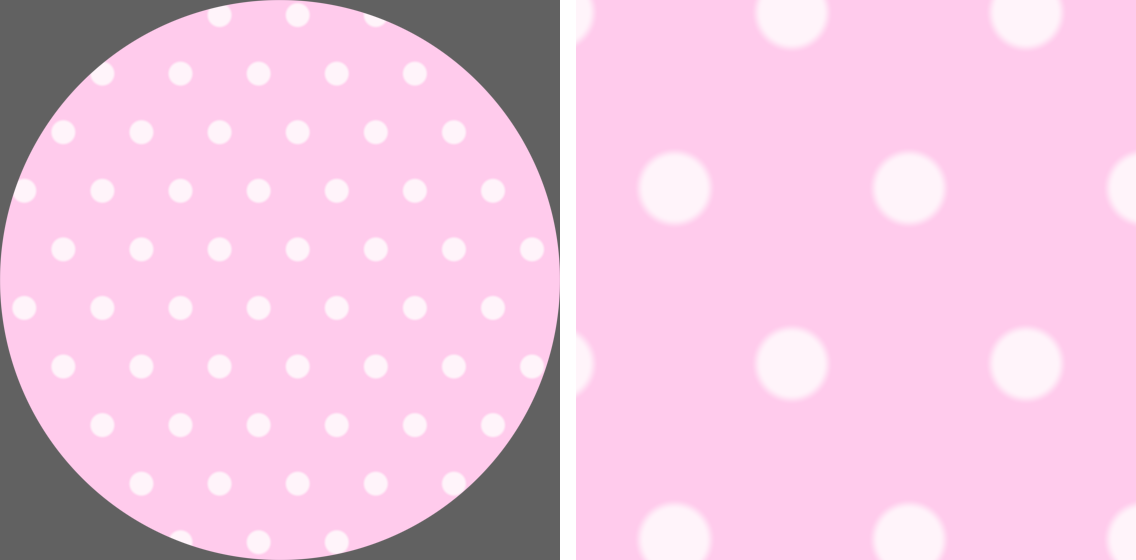
Left, the full canvas; right, a detail of the centre.
This pattern is drawn by a Shadertoy shader. Its source:

```glsl
// Pink disc with staggered rows of soft pale polka dots on a grey ground.

#define DOT_PITCH   vec2(0.1395, 0.1046)  // spacing along a row, between rows
#define DOT_ORIGIN  vec2(0.0316, 0.0547)  // one dot centre, from the disc centre
#define DOT_RADIUS  0.0213
#define DOT_SOFT    0.0033                // half width of the blurred dot edge
#define DISC_RADIUS 0.5
#define GROUND_COL  vec3(0.38, 0.38, 0.38)
#define DISC_COL    vec3(1.00, 0.795, 0.925)
#define DOT_COL     vec3(1.00, 0.955, 0.98)

// Signed distance to the closest dot; odd rows shift by half a pitch.
float dotDistance(vec2 p) {
    vec2 cell = (p - DOT_ORIGIN) / DOT_PITCH;
    float row = floor(cell.y + 0.5);
    cell.x += 0.5 * mod(row, 2.0);
    vec2 offset = (fract(cell + 0.5) - 0.5) * DOT_PITCH;
    return length(offset) - DOT_RADIUS;
}

// Coverage of a shape: 1 inside, 0 outside, blended over +-halfWidth.
float coverage(float dist, float halfWidth) {
    return 1.0 - smoothstep(-halfWidth, halfWidth, dist);
}

void mainImage(out vec4 fragColor, in vec2 fragCoord) {
    // Centred coordinates, shorter canvas side = 1
    float side = min(iResolution.x, iResolution.y);
    vec2 p = (fragCoord - 0.5 * iResolution.xy) / side;
    float pixel = 1.0 / side;

    // Dotted fabric
    float dots = coverage(dotDistance(p), max(DOT_SOFT, 0.75 * pixel));
    vec3 fabric = mix(DISC_COL, DOT_COL, dots);

    // Round cut-out over the ground
    float disc = coverage(length(p) - DISC_RADIUS, 0.75 * pixel);
    fragColor = vec4(mix(GROUND_COL, fabric, disc), 1.0);
}
```
